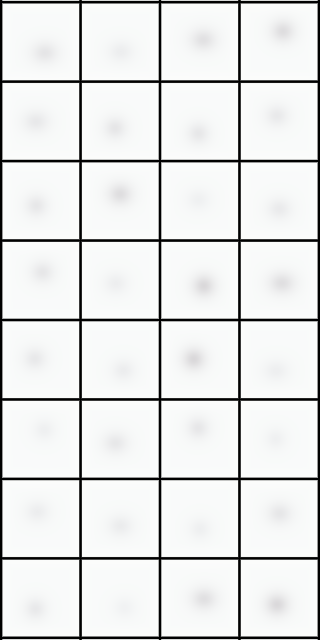
Write a Shadertoy shader that draws this pattern.

```glsl
// Black square grid, four by eight pale cells, each with a soft grey smudge.

float hash(vec2 p) {
    return fract(sin(dot(p, vec2(127.1, 311.7))) * 43758.5453);
}

// Faint blurred spot, with its own position, width and strength in each cell
vec3 smudge(vec2 local, vec2 id) {
    vec2 jitter = vec2(hash(id + 3.1), hash(id + 17.7)) - 0.5;
    vec2 d = local - vec2(0.49, 0.49) - jitter * vec2(0.13, 0.32);
    d.x *= mix(0.82, 1.0, hash(id + 29.3));
    float pick = hash(id + 41.9);
    float strength = 0.025 + 0.05 * pick + 0.10 * pow(pick, 4.0);
    float r2 = dot(d, d);
    float density = 0.65 * exp(-r2 / 0.026) + 0.35 * exp(-r2 / 0.009);

    // Weak spots are cool, strong ones slightly warm
    vec3 tint = mix(vec3(1.08, 1.08, 0.90), vec3(0.96, 1.08, 1.02), pick);
    return strength * density * tint;
}

void mainImage(out vec4 fragColor, in vec2 fragCoord) {
    // Grid coordinates, centred on the canvas
    float cellSize = 0.2483 * iResolution.x;
    vec2 grid = (fragCoord - 0.5 * iResolution.xy) / cellSize;
    vec2 id = floor(grid);
    vec2 local = fract(grid);

    // Pale cell, a touch lighter towards its rim
    vec2 rim = abs(local - 0.5);
    float light = smoothstep(0.3, 0.5, max(rim.x, rim.y));
    vec3 color = mix(vec3(0.975, 0.981, 0.979), vec3(0.985, 0.988, 0.986), light);
    color -= smudge(local, id);

    // Grid lines
    vec2 toLine = 0.5 - rim;
    float pixel = 1.0 / cellSize;
    float edge = min(toLine.x, toLine.y) - 0.0165;
    color *= smoothstep(-0.7 * pixel, 0.7 * pixel, edge);

    fragColor = vec4(color, 1.0);
}
```
